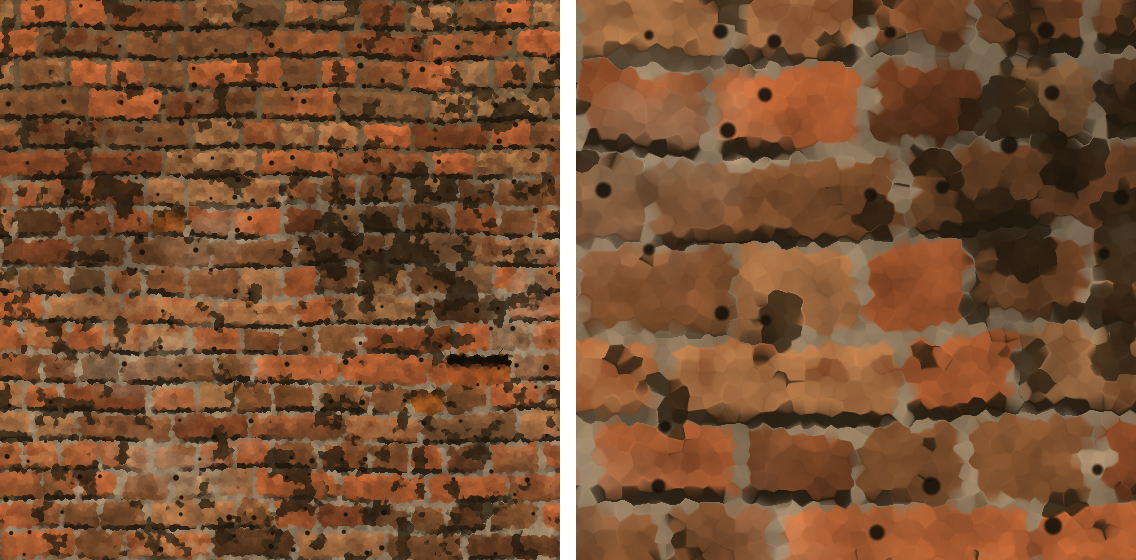
Left, the full canvas; right, a detail of the centre.
Give the GLSL for this texture, as a WebGL 1 fragment shader.

```glsl
precision highp float;
// Weathered brick wall: 19 courses of alternating headers and stretchers.
// Rounded box distances shape the bricks; periodic noise adds soot, lime and
// wear; snapping the coordinates to soft cells gives a dabbed, painted grain.
uniform vec2 u_resolution;

#define COURSES 19.0
#define HEADERS 13.0        // header widths across the canvas
#define JOINT 0.0042        // half width of a mortar joint
#define ROUGHNESS 0.017     // raggedness of brick edges
#define DABS 128.0          // paint dabs across the canvas
#define SOOT_COLOR vec3(0.15, 0.11, 0.06)
#define BROWN vec3(0.46, 0.29, 0.165)
#define ORANGE vec3(0.66, 0.35, 0.185)
#define BUFF vec3(0.60, 0.43, 0.27)
#define MORTAR_DARK vec3(0.42, 0.33, 0.22)
#define LIME vec3(0.66, 0.57, 0.46)

float hash(vec2 p) {
  return fract(sin(dot(p, vec2(127.1, 311.7))) * 43758.5453);
}

// Value noise repeating after "period" cells
float noise(vec2 p, vec2 period) {
  vec2 i = floor(p), f = fract(p);
  f = f * f * (3.0 - 2.0 * f);
  vec2 a = mod(i, period), b = mod(i + 1.0, period);
  return mix(mix(hash(a), hash(vec2(b.x, a.y)), f.x),
             mix(hash(vec2(a.x, b.y)), hash(b), f.x), f.y);
}

float fbm(vec2 p, float cells) {
  float sum = 0.0, amp = 0.53;
  for (int i = 0; i < 4; i++) {
    sum += amp * noise(p * cells, vec2(cells));
    cells *= 2.0;
    amp *= 0.5;
  }
  return sum;
}

// Pull a point towards the nearest jittered cell centre, softly
vec2 dab(vec2 p) {
  vec2 g = p * DABS, sum = vec2(0.0);
  float total = 0.0;
  for (int y = -1; y <= 1; y++)
    for (int x = -1; x <= 1; x++) {
      vec2 c = floor(g) + vec2(float(x), float(y)), id = mod(c, DABS);
      c += vec2(hash(id), hash(id + 51.3));
      float w = exp(-9.0 * dot(g - c, g - c));
      sum += w * c;
      total += w;
    }
  return mix(p, sum / (total * DABS), 0.8);
}

float roundBox(vec2 p, vec2 halfSize, float r) {
  vec2 q = abs(p) - halfSize + r;
  return length(max(q, 0.0)) + min(max(q.x, q.y), 0.0) - r;
}

// Soft round patch
float patchAt(vec2 p, vec2 center, vec2 size) {
  vec2 q = (p - center) / size;
  return exp(-dot(q, q));
}

void main() {
  vec2 uv = gl_FragCoord.xy / u_resolution;
  vec2 p = dab(uv);
  float depth = 1.0 - p.y;
  float grain = fbm(p, 56.0), blotch = fbm(p + 0.37, 34.0);
  float cloud = fbm(p + 0.61, 5.0), tint = fbm(p + 0.17, 16.0);

  // Course and brick layout, with paired headers forming stretchers
  float v = depth * COURSES + 0.5 * (fbm(p + 0.23, 6.0) - 0.5);
  float row = mod(floor(v), COURSES);
  float stretcher = row < 6.0 ? mod(row, 2.0) : (row < 7.0 ? 0.0 : 1.0 - mod(row, 2.0));
  float rowRnd = hash(vec2(row, 7.7));
  float u = p.x * HEADERS + floor(rowRnd * HEADERS) - mix(0.45, 0.9, stretcher)
          + 0.14 * sin(6.28318 * (3.0 * p.x + rowRnd));
  u = mod(u, HEADERS);
  float unit = floor(u), pair = floor(unit / 2.0), span = 1.0;
  if (pair < 6.0 && hash(vec2(pair + 3.0, row)) < mix(0.16, 0.94, stretcher)) {
    unit = pair * 2.0;
    span = 2.0;
  }
  vec2 id = vec2(unit, row);
  float rndA = hash(id + 11.0), rndB = hash(id + 23.5), rndC = hash(id + 41.2);

  // Brick shape; q.y grows downwards
  vec2 q = vec2((u - unit - 0.5 * span) / HEADERS, (fract(v) - 0.5) / COURSES);
  vec2 size = vec2(0.5 * span / HEADERS, 0.5 / COURSES) - JOINT * (0.75 + 0.5 * rndC);
  float d = roundBox(q, size, 0.008) + ROUGHNESS * (grain - 0.5);
  float brick = smoothstep(0.0018, -0.0018, d);

  // Weather zones
  float lower = smoothstep(0.27, 0.36, depth);
  float soot = lower * (0.35 + 0.65 * smoothstep(0.75, 0.45, depth)) * smoothstep(0.36, 0.62, cloud);
  float limeZone = patchAt(p, vec2(0.27, 0.36), vec2(0.17, 0.07))
                 + patchAt(p, vec2(0.93, 0.42), vec2(0.07, 0.14))
                 + patchAt(p, vec2(0.38, 0.58), vec2(0.10, 0.05))
                 + patchAt(p, vec2(0.28, 0.16), vec2(0.12, 0.06));
  float lime = smoothstep(0.45, 0.85, limeZone * 0.6 + 0.9 * (tint - 0.2)) * lower;

  // Brick and mortar colours
  vec3 clay = mix(BROWN, ORANGE, smoothstep(0.1, 0.75, rndA + 0.8 * (tint - 0.5)));
  clay = mix(clay, BUFF, 0.75 * smoothstep(0.55, 0.85, rndB + 0.5 * (grain - 0.5)));
  clay *= mix(1.0, 0.68, smoothstep(0.72, 0.95, rndC)) * (0.68 + 0.66 * grain);
  clay *= 1.0 + 0.16 * smoothstep(-0.2, -0.9, q.y / size.y);
  float hollow = step(0.965, hash(id + 63.0));
  clay = mix(clay, vec3(0.62, 0.33, 0.11) * (0.5 + grain), hollow * 0.85);
  vec3 mortar = mix(MORTAR_DARK, LIME, lower * (0.55 + 0.4 * cloud)) * (0.62 + 0.66 * grain);
  vec3 color = mix(mortar, clay, brick);
  color = mix(color, LIME * (0.6 + 0.65 * grain), lime * mix(0.75, 0.5, brick));

  // Soot blotches, pitted faces and shadowed lower edges
  float pits = smoothstep(0.63, 0.69, blotch + 0.16 * soot + 0.07 * (rndB - 0.5));
  color = mix(color, SOOT_COLOR * (0.7 + grain), pits * 0.8);
  color *= 1.0 - 0.28 * soot;
  float crack = noise(p * vec2(14.0, 38.0), vec2(14.0, 38.0));
  float edge = smoothstep(size.y - 0.007, size.y - 0.001, q.y + 0.016 * (grain - 0.5))
             * smoothstep(size.y + 0.007, size.y + 0.002, q.y)
             * smoothstep(size.x + 0.002, size.x - 0.004, abs(q.x));
  color = mix(color, SOOT_COLOR * 0.8, edge * smoothstep(0.2, 0.65, crack + 0.3 * (1.0 - lower)) * 0.9);
  float overhang = hollow * brick * smoothstep(-0.1, -0.7, q.y / size.y + grain - 0.5);
  color = mix(color, SOOT_COLOR, overhang * 0.8);

  // One missing brick and a mortar ring
  vec2 hole = p - vec2(0.855, 0.34);
  float cavity = smoothstep(0.002, -0.002, roundBox(hole, vec2(0.058, 0.026), 0.012) + 0.012 * (grain - 0.5));
  vec3 inside = mix(vec3(0.60, 0.31, 0.14), SOOT_COLOR * 0.5, smoothstep(-0.002, 0.013, hole.y));
  color = mix(color, inside * (0.65 + 0.7 * grain), cavity);
  float ring = abs(length(p - vec2(0.912, 0.866)) - 0.038);
  color = mix(color, vec3(0.41, 0.35, 0.25), 0.75 * smoothstep(0.007, 0.003, ring));

  // Scattered small round holes
  vec2 g = uv * 30.0, cell = floor(g);
  vec2 spot = 0.25 + 0.5 * vec2(hash(cell + 5.1), hash(cell + 9.4));
  float radius = 0.08 + 0.08 * hash(cell + 2.6);
  float dots = smoothstep(radius + 0.04, radius - 0.04, length(fract(g) - spot));
  color = mix(color, SOOT_COLOR * 0.6, dots * step(0.78, hash(cell + 17.0)) * 0.9);

  gl_FragColor = vec4(clamp(color, 0.0, 1.0), 1.0);
}
```
